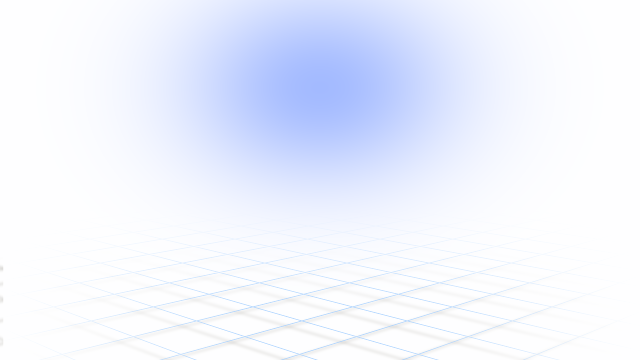
Write a Shadertoy shader that draws this background.

```glsl
const vec3 PAPER = vec3(0.998, 0.998, 1.0);
const vec3 GLOW = vec3(0.64, 0.73, 1.0);
const vec3 LINE_BLUE = vec3(0.66, 0.82, 1.0);
const vec3 SHADOW_GREY = vec3(0.87, 0.865, 0.855);

const float HORIZON = 0.84;

// Elliptical gaussian falloff
float softEllipse(vec2 p, vec2 center, vec2 sigma) {
    vec2 q = (p - center) / sigma;
    return exp(-0.5 * dot(q, q));
}

// Diagonal floor coordinates seen in perspective
vec2 floorCoords(vec2 p) {
    float depth = max(HORIZON - p.y, 0.05);
    float across = p.x / (0.4 * depth) + 0.672;
    float away = 6.49 / depth - 8.373;
    return vec2(across + away, across - away);
}

// Canvas distance to the nearest line of each diagonal family
vec2 gridDistance(vec2 p, float pixel) {
    vec2 cell = floorCoords(p);
    vec2 dx = dFdx(cell);
    vec2 dy = dFdy(cell);
    vec2 slope = sqrt(dx * dx + dy * dy) / pixel;
    return abs(fract(cell - 0.5) - 0.5) / max(slope, vec2(0.001));
}

float sharpLines(vec2 dist, float halfWidth, float pixel) {
    vec2 cover = clamp((halfWidth - dist) / pixel + 0.5, 0.0, 1.0);
    return max(cover.x, cover.y);
}

// Blurred lines add up where they cross
float blurredLines(vec2 dist, float blur) {
    vec2 cover = exp(-dist * dist / (blur * blur));
    return min(0.55 * (cover.x + cover.y), 1.0);
}

// Fades the floor toward the sides and the distance
float floorFade(vec2 p, float nearY, float farY, float reach) {
    float depthFade = 1.0 - smoothstep(nearY, farY, p.y);
    float sideFade = 1.0 - smoothstep(0.15, reach, abs(p.x));
    return depthFade * sideFade;
}

void mainImage(out vec4 fragColor, in vec2 fragCoord) {
    float pixel = 1.0 / iResolution.y;
    vec2 p = (fragCoord - vec2(0.5 * iResolution.x, 0.0)) * pixel;

    // Sky glow
    float glow = softEllipse(p, vec2(0.0, 0.757), vec2(0.262, 0.190));
    vec3 color = mix(PAPER, GLOW, glow);

    // Soft shadow under the grid, with short marks on the left edge
    vec2 shadowShift = vec2(-0.037, -0.016);
    float shadow = blurredLines(gridDistance(p - shadowShift, pixel), 0.006);
    float edgeMark = 1.0 - smoothstep(0.007, 0.011, fragCoord.x * pixel);
    edgeMark *= 1.0 - smoothstep(0.26, 0.29, p.y);
    float shadowFade = floorFade(p, 0.06, 0.34, 0.92);
    color = mix(color, SHADOW_GREY, shadow * max(0.8 * shadowFade, edgeMark));

    // Fine blue grid
    float lines = sharpLines(gridDistance(p, pixel), 0.0009, pixel);
    color = mix(color, LINE_BLUE, lines * floorFade(p, 0.12, 0.43, 0.95));

    fragColor = vec4(color, 1.0);
}
```
